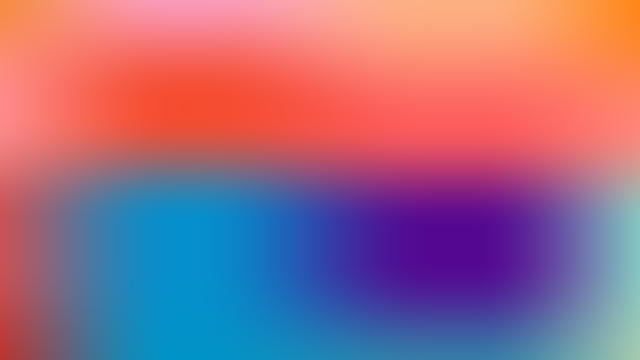
Reproduce this background procedurally as a Shadertoy shader.

```glsl
// A soft blurred colour wash: warm coral above, blue and violet pools below.
// Four horizontal colour bands, each a smooth four-colour ramp, are
// blended downward through wide, gently tilted transitions.

// Horizontal ramp: left rim, left pool, right pool, right rim.
vec3 band(float x, vec3 leftRim, vec3 leftPool, vec3 rightPool, vec3 rightRim) {
    vec3 color = mix(leftRim, leftPool, smoothstep(-0.10, 0.28, x));
    color = mix(color, rightPool, smoothstep(0.30, 0.68, x));
    return mix(color, rightRim, smoothstep(0.74, 1.10, x));
}

void mainImage(out vec4 fragColor, in vec2 fragCoord) {
    vec2 uv = fragCoord / iResolution.xy;
    float x = uv.x;
    float depth = 1.0 - uv.y;

    // Colour bands from the top edge to the bottom edge
    vec3 haze = band(x, vec3(0.96, 0.53, 0.10), vec3(0.98, 0.64, 0.79),
                        vec3(0.99, 0.69, 0.51), vec3(1.00, 0.49, 0.00));
    vec3 coral = band(x, vec3(1.00, 0.60, 0.62), vec3(0.96, 0.30, 0.19),
                         vec3(0.99, 0.36, 0.36), vec3(1.00, 0.56, 0.50));
    vec3 pools = band(x, vec3(0.95, 0.27, 0.24), vec3(0.02, 0.56, 0.80),
                         vec3(0.33, 0.03, 0.57), vec3(0.56, 0.95, 0.80));
    vec3 floorTint = band(x, vec3(0.87, 0.12, 0.05), vec3(0.00, 0.58, 0.78),
                             vec3(0.20, 0.52, 0.66), vec3(0.76, 0.86, 0.69));

    // Transitions sink lower toward the right
    float right = smoothstep(0.33, 0.67, x);
    float sink = 0.02 * right;
    vec3 color = mix(haze, coral, smoothstep(-0.06 + 0.06 * right, 0.28 + 0.10 * right, depth));
    color = mix(color, pools, smoothstep(0.32 + sink, 0.62 + sink, depth));
    color = mix(color, floorTint, smoothstep(0.72, 1.05, depth));

    fragColor = vec4(clamp(color, 0.0, 1.0), 1.0);
}
```
